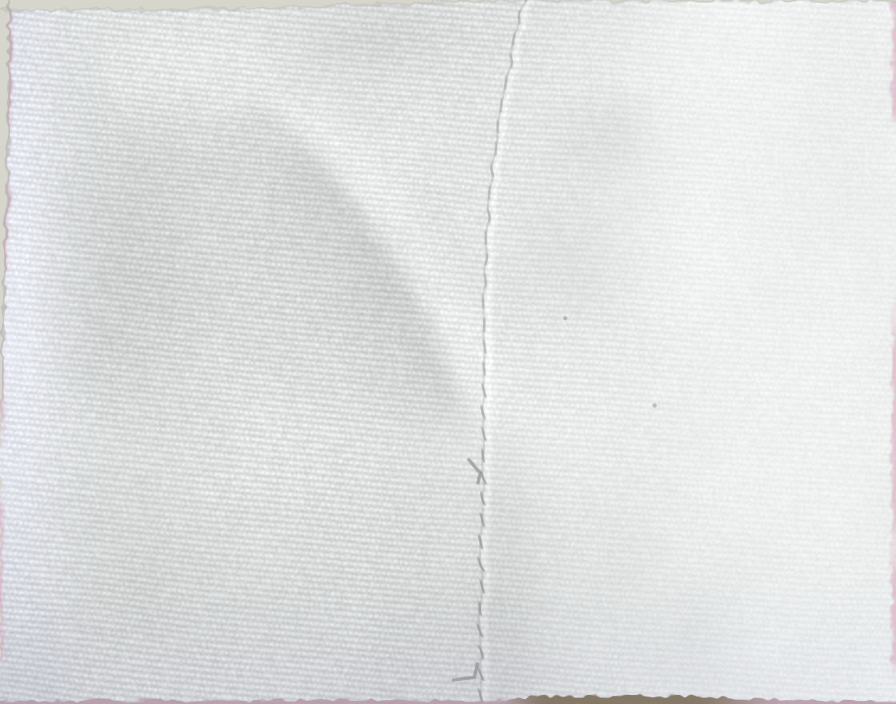
Reproduce this texture procedurally as a WebGL 1 fragment shader.

```glsl
precision highp float;
uniform vec2 u_resolution;

const float TAU = 6.28319;
const float ROW_PITCH = 0.0090;
const float STITCH_PITCH = 0.0076;
const float WEAVE_DEPTH = 0.048;
const float GRAIN_DEPTH = 0.055;
const float SEAM_PITCH = 0.031;
const vec3 CLOTH_TINT = vec3(0.992, 1.004, 1.000);
const vec3 COOL_TINT = vec3(0.985, 0.995, 1.030);
const vec3 BACKDROP = vec3(0.84, 0.84, 0.80);
const vec3 PINK = vec3(0.84, 0.62, 0.72);
const vec3 BROWN = vec3(0.46, 0.40, 0.32);
const vec3 THREAD_SHADE = vec3(0.56, 0.56, 0.57);

float hash(vec2 p) {
  vec3 q = fract(vec3(p.xyx) * 0.1031);
  q += dot(q, q.yzx + 33.33);
  return fract((q.x + q.y) * q.z);
}

float noise(vec2 p) {
  vec2 i = floor(p), f = fract(p);
  f = f * f * (3.0 - 2.0 * f);
  return mix(mix(hash(i), hash(i + vec2(1, 0)), f.x),
             mix(hash(i + vec2(0, 1)), hash(i + vec2(1, 1)), f.x), f.y);
}

float fbm(vec2 p) {
  float sum = 0.0, gain = 0.5;
  for (int i = 0; i < 4; i++) {
    sum += gain * noise(p);
    p = p * 2.03 + 17.0;
    gain *= 0.5;
  }
  return sum;
}

// Soft elliptical spot of unit height
float spot(vec2 p, vec2 centre, vec2 size) {
  vec2 d = (p - centre) / size;
  return exp(-dot(d, d));
}

float segment(vec2 p, vec2 a, vec2 b) {
  vec2 d = b - a;
  return length(p - a - d * clamp(dot(p - a, d) / dot(d, d), 0.0, 1.0));
}

float stroke(float dist, float width, float px) {
  return 1.0 - smoothstep(width - px * 0.5, width + px, dist);
}

float seamX(float y) {
  return 0.680 + 0.014 * y + 0.05 * pow(max(y - 0.62, 0.0) / 0.38, 1.6);
}

// Broad light, creases and hollows
float shading(vec2 p) {
  float light = 0.880 + 0.060 * smoothstep(0.55, 1.10, p.x);
  light -= 0.060 * (1.0 - smoothstep(0.0, 0.42, p.y)) * (1.0 - 0.45 * smoothstep(0.7, 1.2, p.x));
  light -= 0.055 * spot(p, vec2(0.18, 0.55), vec2(0.11, 0.22));
  light -= 0.035 * spot(p, vec2(0.53, 0.95), vec2(0.11, 0.05));
  light -= 0.040 * spot(p, vec2(0.86, 0.81), vec2(0.07, 0.06));
  light -= 0.030 * spot(p, vec2(0.83, 0.63), vec2(0.08, 0.11));
  light -= 0.030 * spot(p, vec2(0.72, 0.16), vec2(0.05, 0.20));
  light += 0.035 * spot(p, vec2(0.30, 0.90), vec2(0.15, 0.10));
  light += 0.040 * spot(p, vec2(0.03, 0.62), vec2(0.05, 0.36));
  float bow = (p.y - 0.62) / 0.2;
  float fold = 0.44 + 0.61 * (0.82 - p.y) - 0.03 * bow * bow - p.x;
  float span = smoothstep(0.34, 0.48, p.y) * (1.0 - smoothstep(0.76, 0.90, p.y));
  light -= 0.085 * span * smoothstep(-0.025, 0.025, fold) * exp(-max(fold, 0.0) / 0.13);
  light += 0.030 * span * exp(-pow((fold + 0.05) / 0.04, 2.0));
  return light + 0.06 * (fbm(p * 5.0) - 0.47);
}

// Sloping rows of staggered stitches, centred on zero
float weave(vec2 p) {
  float sway = 0.005 * noise(p * 7.0);
  float row = (p.y + 0.12 * p.x - 0.025 * p.x * p.x + sway) / ROW_PITCH;
  float id = floor(row);
  float along = (p.x - 0.12 * p.y) / STITCH_PITCH + 0.5 * mod(id, 2.0) + 0.3 * hash(vec2(id, 3.0));
  float rib = -cos(TAU * row);
  float bump = -cos(TAU * along) * (0.5 + 0.5 * rib);
  float uneven = hash(vec2(floor(along), id)) - 0.5;
  return 0.75 * rib + 0.4 * bump + 0.5 * uneven;
}

void main() {
  vec2 p = gl_FragCoord.xy / u_resolution.y;
  float width = u_resolution.x / u_resolution.y;
  float px = 1.0 / u_resolution.y;

  // Cloth surface
  float relief = mix(1.0, 0.34, smoothstep(0.50, 1.10, p.x));
  relief *= 0.75 + 0.5 * fbm(p * 6.0 + 9.0);
  float tone = shading(p) + WEAVE_DEPTH * relief * weave(p);
  tone += GRAIN_DEPTH * (0.4 + 0.6 * relief) * (noise(p * 330.0) - 0.5);
  float cool = (1.0 - smoothstep(0.0, 0.16, p.x)) + 0.5 * (1.0 - smoothstep(0.0, 0.2, p.y));
  vec3 color = tone * mix(CLOTH_TINT, COOL_TINT, clamp(cool, 0.0, 1.0));

  // Seam: fine groove with slanted stitches, looser toward the bottom
  float loose = 1.0 - smoothstep(0.25, 0.60, p.y);
  float wobble = (noise(vec2(p.y * 55.0, 2.0)) - 0.5) * 0.006;
  float side = p.x - seamX(p.y) - wobble;
  float beat = fract(p.y / SEAM_PITCH + 0.15 * noise(p * 12.0));
  float slant = side + (beat - 0.5) * mix(0.004, 0.010, loose);
  float stitch = smoothstep(0.10, 0.25, beat) * (1.0 - smoothstep(0.70, 0.92, beat));
  color += 0.05 * spot(vec2(side, 0.0), vec2(0.007, 0.0), vec2(0.005, 1.0));
  color = mix(color, THREAD_SHADE, 0.24 * stroke(abs(side), 0.0012, px));
  color = mix(color, THREAD_SHADE, (0.35 + 0.3 * loose) * stitch * stroke(abs(slant), 0.0014, px));

  // Loose knots and small specks
  float knot = min(segment(p, vec2(0.666, 0.347), vec2(0.682, 0.328)),
                   segment(p, vec2(0.682, 0.328), vec2(0.679, 0.314)));
  knot = min(knot, segment(p, vec2(0.644, 0.034), vec2(0.674, 0.038)));
  knot = min(knot, segment(p, vec2(0.674, 0.038), vec2(0.678, 0.057)));
  color = mix(color, THREAD_SHADE, 0.7 * stroke(knot, 0.0020, px));
  float speck = min(length(p - vec2(0.803, 0.548)), length(p - vec2(0.930, 0.424)));
  color = mix(color, THREAD_SHADE, 0.55 * stroke(speck, 0.0025, px));

  // Frayed borders
  float fray = (noise(p * 110.0) - 0.5) * 0.007;
  float left = p.x - 0.013 * smoothstep(0.25, 0.95, p.y) + fray;
  float top = 0.998 - 0.012 * (1.0 - smoothstep(0.2, 0.75, p.x)) - p.y + fray;
  float right = width - 0.002 - p.x + fray;
  float brownSpan = smoothstep(0.70, 0.78, p.x) * (1.0 - smoothstep(0.98, 1.12, p.x));
  float bottom = p.y - 0.005 - 0.007 * brownSpan + fray;
  float blush = smoothstep(0.42, 0.65, noise(vec2(p.y * 9.0, p.x * 6.0)));
  float rim = min(left, right);
  color = mix(color, PINK, 0.55 * blush * (1.0 - smoothstep(0.0, 0.007, rim)));
  color = mix(color, BACKDROP, 1.0 - smoothstep(-px, px, min(left, top)));
  color = mix(color, THREAD_SHADE, 0.35 * stroke(abs(left), 0.0015, px) * smoothstep(0.35, 0.5, p.y));
  color = mix(color, THREAD_SHADE, 0.18 * stroke(abs(top), 0.0015, px));
  vec3 under = mix(mix(PINK, THREAD_SHADE, 0.5), BROWN, brownSpan);
  color = mix(color, under, 0.85 * (1.0 - smoothstep(-px, px, bottom)));

  gl_FragColor = vec4(clamp(color, 0.0, 1.0), 1.0);
}
```
